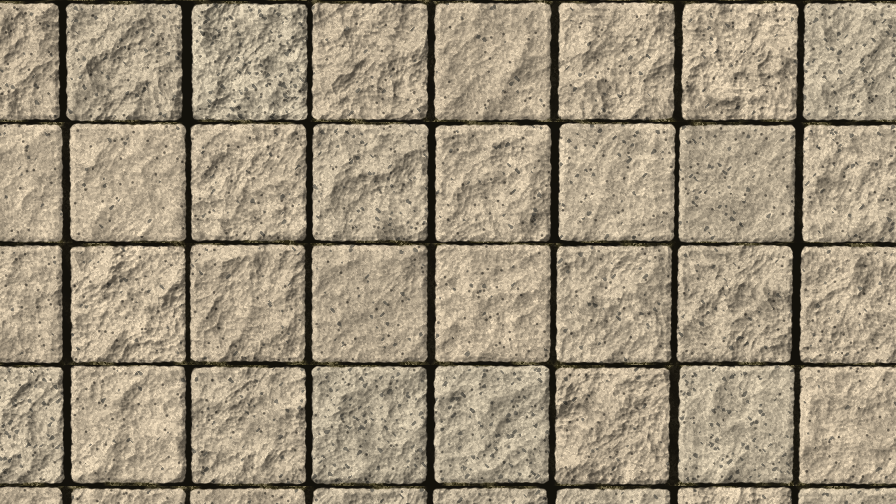
Reproduce this texture procedurally as a Shadertoy shader.

```glsl
// Sunlit rows of rough square paving stones with dark, partly mossy joints

vec2 hash2(vec2 p) {
    vec3 q = fract(p.xyx * vec3(0.1031, 0.1030, 0.0973));
    q += dot(q, q.yzx + 33.33);
    return fract((q.xx + q.yz) * q.zy);
}

// Cellular noise: nearest distance, random id of that cell, smooth distance
vec3 cellular(vec2 p) {
    vec2 base = floor(p);
    float nearest = 9.0, id = 0.0, blend = 0.0;
    for (int y = -1; y <= 1; y++)
    for (int x = -1; x <= 1; x++) {
        vec2 cell = base + vec2(x, y);
        vec2 toPoint = cell + hash2(cell) - p;
        float d2 = dot(toPoint, toPoint);
        blend += exp(-9.0 * d2);
        if (d2 < nearest) { nearest = d2; id = hash2(cell + 71.0).x; }
    }
    return vec3(sqrt(nearest), id, -log(blend) / 9.0);
}

float roundedBox(vec2 p, vec2 halfSize, float radius) {
    vec2 q = abs(p) - halfSize + radius;
    return length(max(q, 0.0)) + min(max(q.x, q.y), 0.0) - radius;
}

// Split-stone relief: four octaves of gently bent smooth cells
float relief(vec2 p) {
    p += 0.006 * sin(p.yx * 41.0 + 1.5 * sin(p * 19.0));
    float height = 0.0, freq = 14.0;
    for (int i = 0; i < 4; i++) {
        height += cellular(p * freq).z / freq;
        p = mat2(0.8, 0.6, -0.6, 0.8) * p + 3.7;
        freq *= 2.1;
    }
    return height;
}

// Stone outline with slightly worn sides
float outline(vec2 local, vec2 halfSize, vec2 p) {
    float wear = 0.0006 * (sin(p.x * 90.0 + 3.0 * sin(p.y * 61.0)) + sin(p.y * 113.0 + p.x * 40.0)
               + sin(p.x * 310.0 + 2.0 * sin(p.y * 270.0)));
    return roundedBox(local, halfSize, 0.012) + wear;
}

void mainImage(out vec4 fragColor, in vec2 fragCoord) {
    vec2 p = fragCoord / iResolution.y;
    float pixel = 1.0 / iResolution.y;

    // Grid of stones, with columns drawing together towards the bottom
    vec2 pitch = vec2(0.2437, 0.2405);
    vec2 grid = p;
    grid.x += (p.x - 0.6) * 0.014 * (1.0 - p.y);
    grid = (grid - vec2(0.127, 0.036)) / pitch;
    vec2 stone = floor(grid);
    vec2 seed = hash2(stone + 17.0), look = hash2(stone + 53.0);
    vec2 local = (fract(grid) - 0.5) * pitch - (seed - 0.5) * vec2(0.007, 0.004);
    vec2 halfSize = vec2(0.1152, 0.1161) - 0.001 * look.x;
    float edge = outline(local, halfSize, p);

    // Slope towards the sun at the upper left, for relief and rounded rims
    vec2 toSun = vec2(-0.0024, 0.0020);
    vec2 rough = p + stone * 5.3;
    float slope = (relief(rough) - relief(rough + toSun)) / 0.0031;
    float rim = smoothstep(-0.011, 0.002, outline(local + toSun, halfSize, p + toSun))
              - smoothstep(-0.011, 0.002, edge);
    float light = slope * mix(0.09, 0.23, look.x) + rim * 0.8;
    light = clamp(light, -0.5, 0.17);

    // Stone colour, greyer where it holds more chips
    float chipped = pow(look.y, 4.0);
    vec3 color = mix(vec3(0.705, 0.645, 0.55), vec3(0.67, 0.63, 0.545), chipped);
    color *= (0.95 + 0.08 * seed.x) * (1.0 + light);
    color *= 1.0 + 0.03 * sin(p.x * 31.0 + 2.0 * sin(p.y * 27.0 + seed.y * 6.0));

    // Sandy grain at two sizes
    float grain = cellular(p * 270.0).y;
    float coarse = cellular(p * 120.0 + 5.0).y;
    color *= 0.85 + 0.22 * grain + 0.11 * coarse;

    // Dark pits and blue-grey chips
    vec3 pit = cellular(p * 60.0 + 9.0);
    color *= 1.0 - 0.5 * step(pit.y, 0.14) * (1.0 - smoothstep(0.06, 0.24, pit.x));
    vec2 bent = p + 0.0016 * sin(p.yx * 410.0);
    vec3 chip = cellular(bent * 88.0 + 31.0);
    float kept = step(chip.y, 0.04 + 0.28 * chipped);
    float chipSize = 0.14 + 0.28 * fract(chip.y * 91.0);
    float chipMask = kept * (1.0 - smoothstep(chipSize - 0.12, chipSize + 0.12, chip.x));
    color = mix(color, vec3(0.31, 0.30, 0.27) * (1.0 + light), 0.75 * chipMask);

    // Joints: deep shadow, with sand and moss mostly along the rows
    float alongRow = smoothstep(-0.006, 0.006, abs(local.y) - abs(local.x));
    float patches = 0.5 + 0.3 * sin(p.x * 29.0 + stone.y * 2.4) + 0.2 * sin(p.x * 83.0 + p.y * 57.0);
    float fill = smoothstep(0.4, 0.85, patches) * mix(0.12, 0.85, alongRow);
    vec3 filling = mix(vec3(0.30, 0.27, 0.11), vec3(0.60, 0.55, 0.42), grain * patches);
    vec3 joint = mix(vec3(0.075, 0.065, 0.045), filling, fill * (0.4 + 0.6 * grain));

    color = mix(color, joint, smoothstep(-pixel, pixel, edge));
    fragColor = vec4(color, 1.0);
}
```
